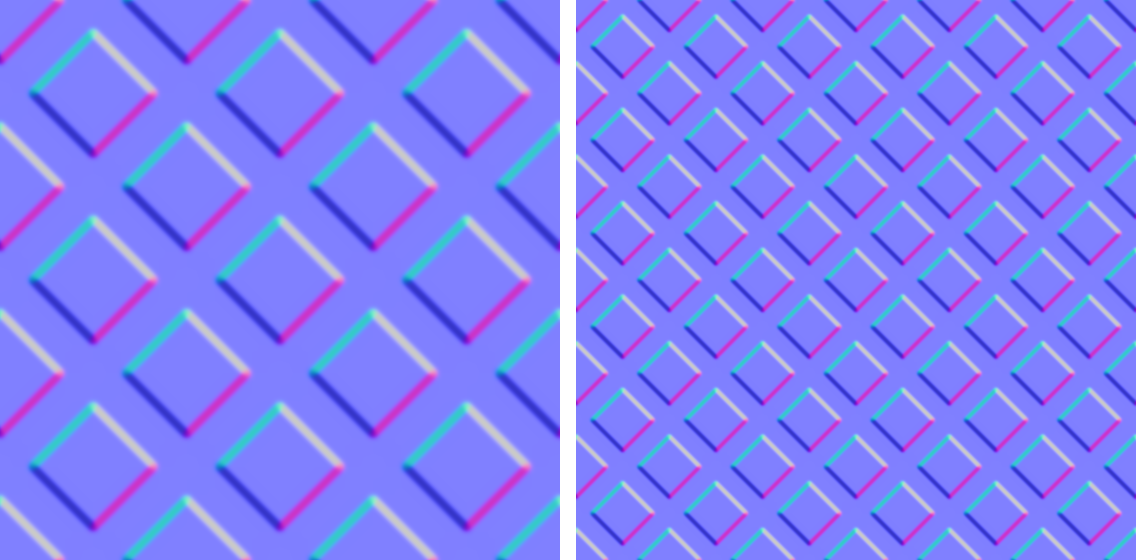
Left: one tile. Right: repeated 2 by 2.
This texture map is drawn by a WebGL 2 fragment shader. Its source:

```glsl
#version 300 es
precision highp float;
// Tangent-space normal map of raised diamond studs on a flat plate.
// The plane is turned 45 degrees so each stud is a square in a unit grid;
// soft bevel slopes on its four sides are turned back and packed as colour.

uniform vec2 u_resolution;
out vec4 outColor;

const float REPEATS = 3.0;         // pattern periods across and down
const float STUD_HALF = 0.327;     // half side of a stud, in turned grid units
const float BEVEL_SIGMA = 0.0226;  // softness of the bevel, same units
const float BEVEL_SLOPE = 1.45;    // steepest slope, at the middle of the bevel
const float CORNER_REACH = 0.008;  // how far each bevel runs past the corners

// Slope across a bevel: a bell curve around the edge line.
vec2 bevelProfile(vec2 edgeDistance) {
    vec2 t = edgeDistance / BEVEL_SIGMA;
    return BEVEL_SLOPE * exp(-0.5 * t * t);
}

// Soft mask: 1 within the length of a side, 0 beyond its ends.
vec2 sideMask(vec2 insideDistance) {
    return 1.0 / (1.0 + exp(-1.702 * insideDistance / BEVEL_SIGMA));
}

// Outward slope of a stud centred on the origin of the turned grid.
vec2 studSlope(vec2 p) {
    vec2 edge = abs(p) - STUD_HALF;
    return sign(p) * bevelProfile(edge) * sideMask(CORNER_REACH - edge.yx);
}

void main() {
    vec2 cell = gl_FragCoord.xy / u_resolution * REPEATS;

    // Turned grid: one stud at every whole-number point.
    vec2 turned = vec2(cell.x + cell.y, cell.y - cell.x);
    vec2 local = fract(turned + 0.5) - 0.5;

    // Turn the slope back to canvas axes and build the normal.
    vec2 s = studSlope(local);
    vec2 slope = vec2(s.x - s.y, s.x + s.y) * inversesqrt(2.0);
    vec3 normal = normalize(vec3(slope, 1.0));

    outColor = vec4(normal * 0.5 + 0.5, 1.0);
}
```
